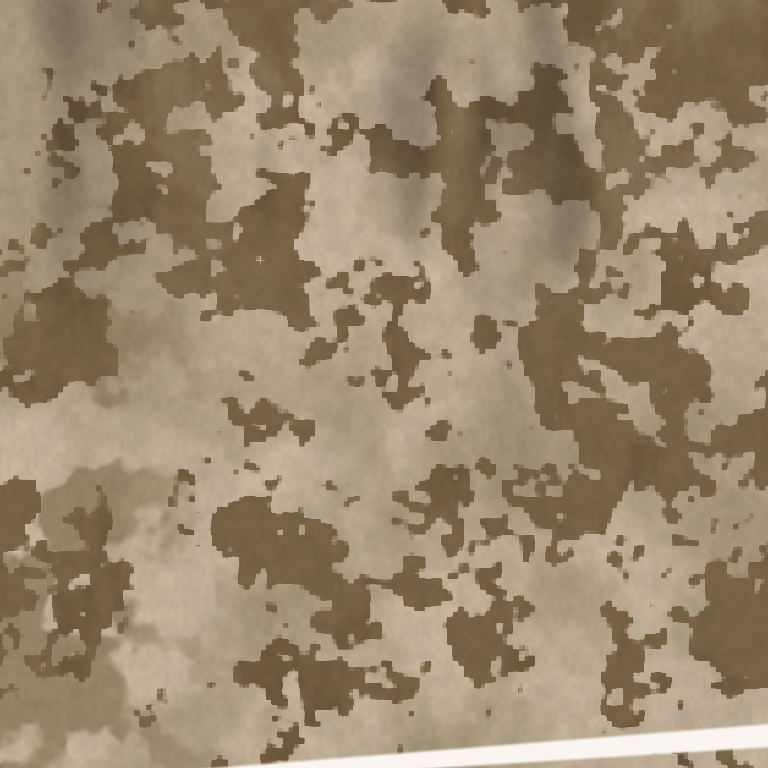
Give the GLSL for this pattern, as a Shadertoy shader.

```glsl
// Worn desert camouflage cloth: jagged brown patches on tan, soft folds and a pale strap
#define PATCH_SCALE 8.0
#define PATCH_LEVEL 0.515
#define STEP_CELLS 140.0
#define EDGE_SOFTNESS 0.012
#define FOLD_DEPTH 0.34
#define STAIN_AMOUNT 0.85
#define WEAVE_CONTRAST 0.05

const vec3 BROWN = vec3(0.465, 0.383, 0.27);
const vec3 DARK_BROWN = vec3(0.38, 0.30, 0.21);
const vec3 MID_TAN = vec3(0.55, 0.48, 0.37);
const vec3 TAN = vec3(0.65, 0.59, 0.49);
const vec3 LIGHT_TAN = vec3(0.765, 0.695, 0.605);
const vec3 STRAP_WHITE = vec3(0.98, 0.96, 0.94);

float hash(vec2 p) {
    vec3 q = fract(vec3(p.xyx) * 0.1031);
    q += dot(q, q.yzx + 33.33);
    return fract((q.x + q.y) * q.z);
}

float noise(vec2 p) {
    vec2 cell = floor(p), f = fract(p);
    f = f * f * (3.0 - 2.0 * f);
    float low = mix(hash(cell), hash(cell + vec2(1, 0)), f.x);
    float high = mix(hash(cell + vec2(0, 1)), hash(cell + vec2(1, 1)), f.x);
    return mix(low, high, f.y);
}

// Weighted octaves, each turned to hide the lattice
float fbm(vec2 p, float gain) {
    float sum = 0.0, weight = 1.0, total = 0.0;
    for (int i = 0; i < 4; i++) {
        sum += weight * noise(p);
        total += weight;
        weight *= gain;
        p = mat2(0.8, 0.6, -0.6, 0.8) * p * 2.1 + 17.3;
    }
    return sum / total;
}

// Bend coordinates into small plateaus so outlines become stepped
vec2 stepped(vec2 p) {
    vec2 q = p * STEP_CELLS;
    return (floor(q) + smoothstep(0.25, 0.75, fract(q))) / STEP_CELLS;
}

float patchMask(vec2 uv) {
    vec2 p = stepped(uv);
    float field = fbm(p * PATCH_SCALE + vec2(13.2, 52.6), 0.78);
    field -= 0.08 * (1.0 - smoothstep(0.02, 0.18, uv.y));
    field -= 0.05 * (1.0 - smoothstep(0.05, 0.3, uv.x)) * (1.0 - smoothstep(0.55, 0.8, uv.y));
    field += 0.02 * smoothstep(0.45, 0.75, uv.x);
    // Broad drift gathers patches into groups
    field += 0.10 * (noise(uv * 3.5 + vec2(31.0, 6.0)) - 0.5);
    return smoothstep(-EDGE_SOFTNESS, EDGE_SOFTNESS, field - PATCH_LEVEL);
}

// Long upright shadows, strongest near the top
float foldShade(vec2 uv) {
    vec2 p = uv + 0.03 * (noise(uv * 7.0 + 5.0) - 0.5);
    float fold = noise(p * vec2(11.0, 2.6) + vec2(71.0, 3.0));
    float crease = noise(p * vec2(24.0, 7.0) + vec2(9.0, 58.0));
    float shade = smoothstep(0.52, 0.95, 0.65 * fold + 0.35 * crease);
    return shade * mix(0.12, 1.0, smoothstep(0.5, 0.85, uv.y));
}

void mainImage(out vec4 fragColor, in vec2 fragCoord) {
    vec2 uv = fragCoord / iResolution.xy;

    // Tan ground with slow changes of light
    float light = smoothstep(0.32, 0.68, fbm(uv * 5.0 + vec2(3.0, 27.0), 0.55));
    vec3 tanCloth = mix(TAN, LIGHT_TAN, light);

    // Blurred stains, mostly on the left
    float stain = smoothstep(0.47, 0.57, fbm(uv * 9.0 + vec2(63.0, 8.0), 0.55));
    float stainArea = 1.0 - smoothstep(0.12, 0.32, uv.x);
    stainArea *= 1.0 - smoothstep(0.55, 0.72, uv.y);
    tanCloth = mix(tanCloth, MID_TAN, STAIN_AMOUNT * stain * mix(0.2, 1.0, stainArea));

    // Brown patches with uneven dye
    float dye = fbm(uv * vec2(12.0, 8.0) + vec2(20.0, 90.0), 0.6);
    vec3 brownCloth = mix(BROWN, DARK_BROWN, 0.5 * smoothstep(0.55, 0.75, dye));
    brownCloth = mix(brownCloth, MID_TAN, 0.55 * smoothstep(0.52, 0.3, dye) * smoothstep(0.45, 0.9, uv.y));
    vec3 color = mix(tanCloth, brownCloth, patchMask(uv));

    // Folds and fine weave
    color *= 1.0 - FOLD_DEPTH * foldShade(uv);
    color *= 1.0 + WEAVE_CONTRAST * (noise(uv * vec2(170.0, 130.0)) + noise(uv * 60.0) - 1.0);

    // Pale strap rising to the right along the lower edge
    float strapCenter = 0.042 - 0.071 * (1.0 - uv.x);
    float halfWidth = 0.007 + 0.008 * uv.x;
    float strapEdge = abs(uv.y - strapCenter) - halfWidth;
    float strap = 1.0 - smoothstep(-0.003, 0.003, strapEdge);
    color = mix(color, STRAP_WHITE, strap);

    fragColor = vec4(color, 1.0);
}
```
